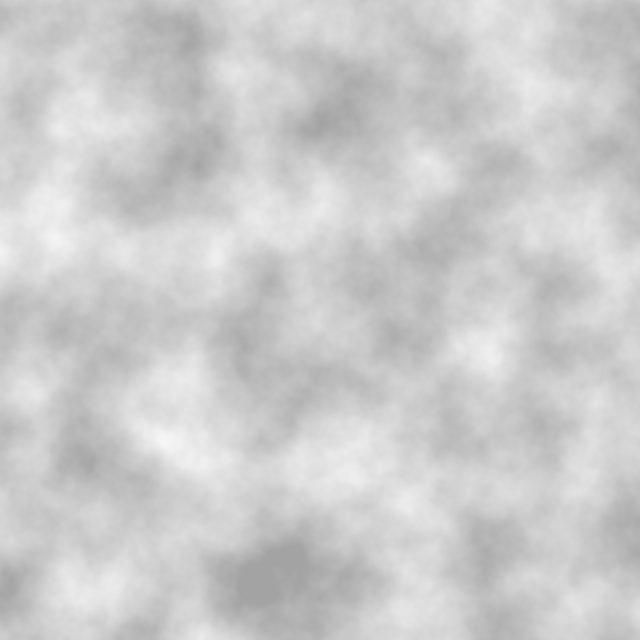
Write a three.js fragment shader that draws this texture.

```glsl
// Soft grey cloud cover made from layered gradient noise.
varying vec2 vUv;

#define CLOUD_CELLS 5.5
#define OCTAVES 5
#define GAIN 0.5
#define MEAN_GREY 0.797
#define CONTRAST 0.235
#define DARKEST 0.64
#define BRIGHTEST 0.97
#define SEED vec2(17.0, 43.0)

const float TAU = 6.2831853;

// Pseudo-random value in 0..1 for a lattice point.
float hash(vec2 p) {
  vec3 q = fract(vec3(p.xyx) * 0.1031);
  q += dot(q, q.yzx + 33.33);
  return fract((q.x + q.y) * q.z);
}

// Slope contribution of one lattice corner, using a random unit gradient.
float cornerSlope(vec2 cell, vec2 corner, vec2 local) {
  float angle = TAU * hash(cell + corner);
  return dot(vec2(cos(angle), sin(angle)), local - corner);
}

// Gradient noise, centred on zero.
float gradientNoise(vec2 p) {
  vec2 cell = floor(p);
  vec2 local = fract(p);
  vec2 blend = local * local * local * (local * (local * 6.0 - 15.0) + 10.0);
  float bottom = mix(cornerSlope(cell, vec2(0.0, 0.0), local),
                     cornerSlope(cell, vec2(1.0, 0.0), local), blend.x);
  float top = mix(cornerSlope(cell, vec2(0.0, 1.0), local),
                  cornerSlope(cell, vec2(1.0, 1.0), local), blend.x);
  return mix(bottom, top, blend.y);
}

// Sum of octaves; each is turned so that the lattices do not line up.
float cloudDensity(vec2 p) {
  mat2 turnAndDouble = 2.0 * mat2(0.8, 0.6, -0.6, 0.8);
  float sum = 0.0;
  float amplitude = 1.0;
  for (int i = 0; i < OCTAVES; i++) {
    sum += amplitude * gradientNoise(p);
    p = turnAndDouble * p + SEED;
    amplitude *= GAIN;
  }
  return sum;
}

void main() {
  float density = cloudDensity(vUv * CLOUD_CELLS + SEED);
  float grey = clamp(MEAN_GREY + CONTRAST * density, DARKEST, BRIGHTEST);
  gl_FragColor = vec4(vec3(grey), 1.0);
}
```
